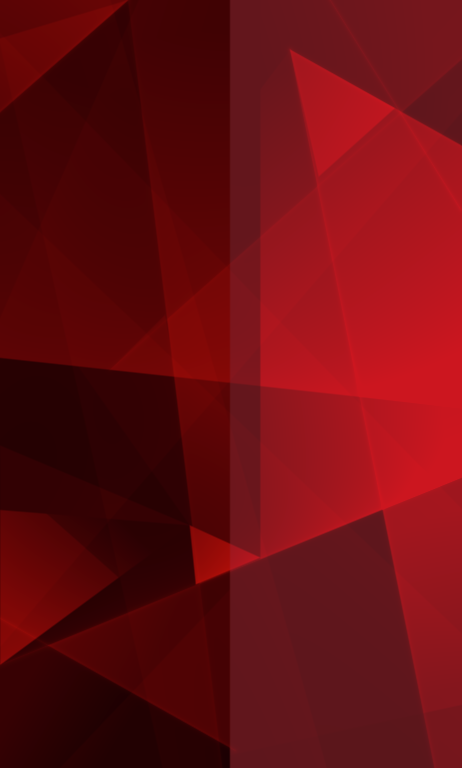
Give the GLSL for this background, as a WebGL 1 fragment shader.

```glsl
precision highp float;

uniform vec2 u_resolution;

float hash(float n) {
  return fract(sin(n * 127.1) * 43758.5453);
}

// Signed distance to a line, positive to the left of a -> b
float side(vec2 p, vec2 a, vec2 b) {
  vec2 d = normalize(b - a);
  return d.x * (p.y - a.y) - d.y * (p.x - a.x);
}

float leftOf(vec2 p, vec2 a, vec2 b) {
  return smoothstep(-0.0015, 0.0015, side(p, a, b));
}

// Triangle with counterclockwise corners
float facet(vec2 p, vec2 a, vec2 b, vec2 c) {
  return leftOf(p, a, b) * leftOf(p, b, c) * leftOf(p, c, a);
}

// Light running from one value at a to another at b
float grade(vec2 p, vec2 a, vec2 b, float from, float to) {
  vec2 d = b - a;
  return mix(from, to, clamp(dot(p - a, d) / dot(d, d), 0.0, 1.0));
}

// Thin highlight on a segment
float crease(vec2 p, vec2 a, vec2 b) {
  vec2 d = b - a;
  float t = clamp(dot(p - a, d) / dot(d, d), 0.0, 1.0);
  return exp(-length(p - a - d * t) / 0.0022);
}

// Soft glow on the left side of a line
float glow(vec2 p, vec2 a, vec2 b, float reach) {
  return leftOf(p, a, b) * exp(-max(side(p, a, b), 0.0) / reach);
}

vec3 crimson(float light, float veil) {
  vec3 deep = vec3(light, light * light * 0.12, light * 0.045 + 0.002);
  vec3 hazy = vec3(light, 0.087, 0.095 + light * 0.035);
  return mix(deep, hazy, veil);
}

void main() {
  vec2 p = gl_FragCoord.xy / u_resolution.y;

  // Shared corners
  vec2 spineTop = vec2(0.167, 1.0), spineEnd = vec2(0.289, 0.0);
  vec2 peak = vec2(0.378, 0.935), cross1 = vec2(0.514, 0.859);
  vec2 hub = vec2(0.339, 0.274), notch = vec2(0.247, 0.316);
  vec2 beamLeft = vec2(0.0, 0.534), beamRight = vec2(0.6, 0.469);
  vec2 sillLeft = vec2(0.0, 0.134), sillRight = vec2(0.6, 0.378);
  vec2 ridgeLow = vec2(0.143, 0.518), ridgeHigh = vec2(0.6, 0.922);
  vec2 peakFoot = vec2(0.566, 0.0), slopeEnd = vec2(0.6, 0.811);
  vec2 floorLeft = vec2(0.0, 0.195), floorRight = vec2(0.306, 0.023);

  // Large regions
  float veil = leftOf(p, vec2(0.2995, 1.0), vec2(0.2995, 0.0));
  float east = leftOf(p, spineTop, spineEnd);
  float belowBeam = leftOf(p, beamRight, beamLeft);
  float belowSill = leftOf(p, sillRight, sillLeft);
  float eastPeak = leftOf(p, peak, peakFoot);
  float underRidge = leftOf(p, ridgeHigh, ridgeLow);

  // Upper left
  float dark = grade(p, vec2(0.13, 0.88), vec2(0.03, 0.6), 0.19, 0.29);
  dark += 0.05 * facet(p, ridgeLow, vec2(0.23, 0.5), vec2(0.215, 0.59));
  float corner = leftOf(p, vec2(0.0, 0.854), spineTop);
  dark = mix(dark, grade(p, vec2(0.0, 0.86), vec2(0.12, 1.0), 0.34, 0.44), corner);
  dark -= 0.07 * leftOf(p, vec2(0.0, 0.95), spineTop);
  float middle = grade(p, vec2(0.2, 0.95), vec2(0.25, 0.58), 0.24, 0.38);
  middle += 0.06 * underRidge;
  float light = mix(dark, middle, east);

  // Middle left
  float shade = mix(0.15, grade(p, vec2(0.26, 0.5), vec2(0.24, 0.3), 0.34, 0.25), east);
  shade -= 0.025 * leftOf(p, notch, vec2(0.0, 0.668)) * (1.0 - east);
  light = mix(light, shade, belowBeam);
  float ember = grade(p, vec2(0.15, 0.33), vec2(0.02, 0.2), 0.2, 0.46);
  ember -= 0.07 * leftOf(p, vec2(0.0, 0.385), vec2(0.22, 0.19));
  light = mix(light, ember, facet(p, sillLeft, notch, vec2(0.0, 0.336)));
  light += 0.05 * facet(p, vec2(0.0, 0.336), notch, vec2(0.0, 0.42));

  // Right half
  float bright = grade(p, vec2(0.3, 0.85), vec2(0.58, 0.5), 0.46, 0.76);
  bright = mix(bright, grade(p, vec2(0.34, 0.4), vec2(0.58, 0.42), 0.52, 0.74), belowBeam);
  bright += 0.04 * eastPeak - 0.05 * (1.0 - eastPeak) * (1.0 - underRidge);
  float outside = max(leftOf(p, peak, slopeEnd), leftOf(p, peak, vec2(0.215, 0.72)) * 0.0);
  outside = max(outside, leftOf(p, vec2(0.215, 0.72), peak) * (1.0 - eastPeak));
  bright = mix(bright, grade(p, vec2(0.34, 0.9), vec2(0.56, 0.96), 0.38, 0.45), outside);
  bright -= 0.08 * outside * underRidge * step(cross1.x, p.x);
  bright = mix(bright, grade(p, peak, cross1, 0.62, 0.74), facet(p, peak, vec2(0.415, 0.77), cross1));
  float strip = 1.0 - leftOf(p, vec2(0.339, 1.0), hub);
  bright = mix(bright, 0.38 + 0.06 * underRidge * (1.0 - belowBeam), strip);
  light = mix(light, bright, veil);

  // Below the sill
  float base = grade(p, vec2(0.02, 0.15), vec2(0.17, 0.08), 0.4, 0.29);
  base = mix(base, grade(p, vec2(0.03, 0.1), vec2(0.15, 0.03), 0.24, 0.13), leftOf(p, floorRight, floorLeft));
  base -= 0.06 * leftOf(p, vec2(0.078, 0.0), hub) * 0.5 + 0.04 * east * (1.0 - veil);
  float baseEast = mix(0.36, grade(p, vec2(0.5, 0.3), vec2(0.58, 0.1), 0.62, 0.5), eastPeak);
  baseEast = mix(baseEast, 0.35 + 0.1 * eastPeak, leftOf(p, vec2(0.6, 0.082), vec2(0.319, 0.021)));
  light = mix(light, mix(base, baseEast, veil), belowSill);
  light = mix(light, grade(p, notch, hub, 0.46, 0.62), facet(p, vec2(0.255, 0.239), hub, notch));

  // Glow and creases
  light += 0.07 * glow(p, sillLeft, sillRight, 0.04) + 0.05 * glow(p, beamLeft, beamRight, 0.05);
  float lines = crease(p, sillLeft, sillRight) + crease(p, peak, peakFoot) + crease(p, peak, slopeEnd);
  lines += crease(p, vec2(0.43, 1.0), vec2(0.6, 0.727)) + crease(p, floorLeft, floorRight);
  lines += crease(p, vec2(0.0, 0.854), spineTop) + 0.5 * crease(p, ridgeLow, ridgeHigh);
  light += 0.07 * lines + 0.03 * crease(p, spineTop, spineEnd);

  // Faint stray folds
  for (int i = 0; i < 6; i++) {
    float n = float(i) + 1.0;
    vec2 a = vec2(0.6 * hash(n), hash(n + 10.0));
    float turn = 6.2832 * hash(n + 20.0);
    light += 0.025 * glow(p, a, a + vec2(cos(turn), sin(turn)), 0.1);
  }

  gl_FragColor = vec4(crimson(clamp(light, 0.1, 0.8), veil), 1.0);
}
```
